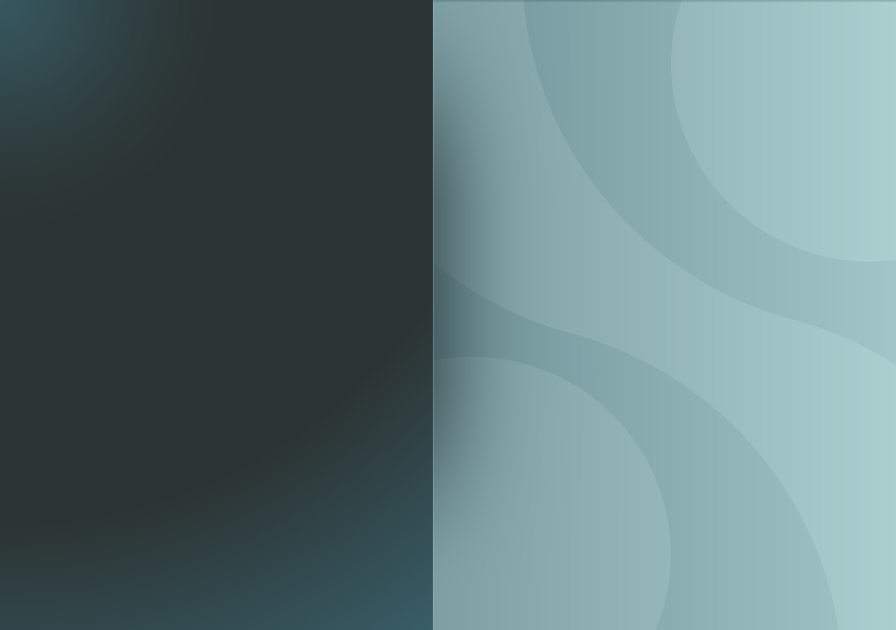
Write a Shadertoy shader that draws this background.

```glsl
// Split backdrop: a dark panel with teal corner glows beside a pale panel of sweeping bands.

// Layout, in canvas heights
const float ASPECT = 1.417;
const float SPLIT_X = 0.6845;
const float SWEEP_RADIUS = 0.579;
const vec2 SWEEP_NORMAL = vec2(0.2588, 0.9659);
const vec2 UPPER_JOINT = vec2(1.2546, 0.4926);
const vec2 LOWER_JOINT = vec2(0.904, 0.4705);
const vec2 UPPER_DISC = vec2(1.375, 0.8985);
const vec2 LOWER_DISC = vec2(0.747, 0.120);
const float DISC_RADIUS = 0.3137;

// Dark panel: glow near the top left corner and far from it
const vec2 GLOW_CENTER = vec2(0.0, 1.0);
const float GLOW_INNER_END = 0.39;
const float GLOW_OUTER_START = 0.83;
const float GLOW_OUTER_END = 1.21;
const vec3 CHARCOAL = vec3(0.173, 0.204, 0.200);
const vec3 TEAL = vec3(0.220, 0.365, 0.405);

// Pale panel
const vec3 PALE_LEFT = vec3(0.490, 0.620, 0.640);
const vec3 PALE_RIGHT = vec3(0.670, 0.810, 0.812);
const vec3 BAND_LEFT = vec3(0.440, 0.580, 0.605);
const vec3 BAND_RIGHT = vec3(0.635, 0.775, 0.780);
const vec3 SHADOW = vec3(0.140, 0.200, 0.215);
const float SHADOW_STRENGTH = 0.52;
const float SHADOW_WIDTH = 0.075;
const float SHADOW_CENTER_Y = 0.54;
const float SHADOW_HALF_HEIGHT = 0.46;
const float RIM_WIDTH = 0.002;
const float RIM_STRENGTH = 0.25;
const float TOP_LINE_HEIGHT = 0.005;
const float TOP_LINE_STRENGTH = 0.15;

// Coverage of the region where the distance is negative
float fill(float dist, float pixel) {
    return 1.0 - smoothstep(-0.5 * pixel, 0.5 * pixel, dist);
}

float circle(vec2 p, vec2 center, float radius) {
    return length(p - center) - radius;
}

// Two tangent arcs joined in an S; negative above the curve
float sweep(vec2 p, vec2 joint) {
    vec2 offset = SWEEP_RADIUS * SWEEP_NORMAL;
    return p.x < joint.x
        ? circle(p, joint + offset, SWEEP_RADIUS)
        : -circle(p, joint - offset, SWEEP_RADIUS);
}

vec3 darkPanel(vec2 p) {
    float reach = length(p - GLOW_CENTER);
    float innerGlow = 1.0 - smoothstep(-0.12, GLOW_INNER_END, reach);
    float outerGlow = clamp((reach - GLOW_OUTER_START) / (GLOW_OUTER_END - GLOW_OUTER_START), 0.0, 1.0);
    return mix(CHARCOAL, TEAL, max(innerGlow, outerGlow));
}

vec3 palePanel(vec2 p, float pixel) {
    float across = clamp((p.x - SPLIT_X) / (ASPECT - SPLIT_X), 0.0, 1.0);
    vec3 pale = mix(PALE_LEFT, PALE_RIGHT, across);
    vec3 band = mix(BAND_LEFT, BAND_RIGHT, across);

    // Bands run between each sweep and its disc
    float upperBand = max(sweep(p, UPPER_JOINT), -circle(p, UPPER_DISC, DISC_RADIUS));
    float lowerBand = max(-sweep(p, LOWER_JOINT), -circle(p, LOWER_DISC, DISC_RADIUS));
    vec3 color = mix(pale, band, fill(min(upperBand, lowerBand), pixel));

    // Soft shadow cast by the dark panel, fading at both ends
    float fromSplit = max(p.x - SPLIT_X, 0.0);
    float along = abs(p.y - SHADOW_CENTER_Y) / SHADOW_HALF_HEIGHT;
    float shade = exp(-pow(fromSplit / SHADOW_WIDTH, 1.4));
    shade *= 1.0 - smoothstep(0.25, 1.05, along);
    color = mix(color, SHADOW, SHADOW_STRENGTH * shade);

    // Fine bright rim and a faint line along the top
    color = mix(color, PALE_RIGHT, RIM_STRENGTH * fill(fromSplit - RIM_WIDTH, pixel));
    float topLine = smoothstep(1.0 - TOP_LINE_HEIGHT, 1.0, p.y);
    return color * (1.0 - TOP_LINE_STRENGTH * topLine);
}

void mainImage(out vec4 fragColor, in vec2 fragCoord) {
    vec2 p = fragCoord / iResolution.xy * vec2(ASPECT, 1.0);
    float pixel = 1.0 / iResolution.y;
    float darkSide = fill(p.x - SPLIT_X, pixel);
    fragColor = vec4(mix(palePanel(p, pixel), darkPanel(p), darkSide), 1.0);
}
```
